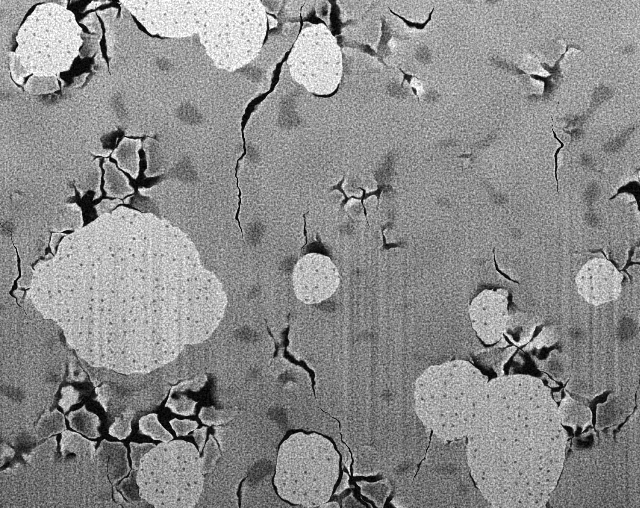
A WebGL 2 fragment shader for this texture:

```glsl
#version 300 es
precision highp float;

uniform vec2 u_resolution;
out vec4 fragColor;

// Tones run from the bottom to the top of the canvas
const vec2 MATRIX_TONE = vec2(0.42, 0.65);
const vec2 PARTICLE_TONE = vec2(0.59, 0.90);
const float VOID_TONE = 0.05;
const float RIM_GAIN = 0.27;
const float LARGE_CELL = 0.60;
const float MEDIUM_CELL = 0.27;
const float CHUNK_CELL = 0.062;
const float PIT_CELL = 0.021;
const float DEBRIS_BIAS = 0.13;
const float STREAK_GAIN = 0.13;
const float GRAIN_GAIN = 0.21;
const float GRAIN_FREQ = 213.7;

vec2 hash2(vec2 p) {
  vec3 a = fract(p.xyx * vec3(0.1031, 0.1030, 0.0973));
  a += dot(a, a.yzx + 33.33);
  return fract((a.xx + a.yz) * a.zy);
}

float corner(vec2 cell, vec2 f, vec2 o) {
  return dot(hash2(cell + o) * 2.0 - 1.0, f - o);
}

float gradientNoise(vec2 p) {
  vec2 i = floor(p), f = fract(p);
  vec2 u = f * f * f * (f * (f * 6.0 - 15.0) + 10.0);
  float low = mix(corner(i, f, vec2(0)), corner(i, f, vec2(1, 0)), u.x);
  float high = mix(corner(i, f, vec2(0, 1)), corner(i, f, vec2(1)), u.x);
  return 1.4 * mix(low, high, u.y);
}

float fbm(vec2 p) {
  float sum = 0.0, gain = 0.6;
  for (int i = 0; i < 4; i++) {
    sum += gain * gradientNoise(p);
    p = mat2(1.6, 1.2, -1.2, 1.6) * p + 17.3;
    gain *= 0.5;
  }
  return sum;
}

// Signed distance to scattered, slightly upright ellipses
float particles(vec2 p, float cell, vec2 radii, float chance, float seed) {
  vec2 base = floor(p / cell);
  float d = 1.0;
  for (int y = -1; y <= 1; y++)
    for (int x = -1; x <= 1; x++) {
      vec2 id = base + vec2(x, y);
      vec2 h = hash2(id + seed), k = hash2(id + seed + 57.0);
      if (k.x > chance) continue;
      vec2 stretch = vec2(mix(0.8, 1.05, h.y), mix(0.95, 1.25, h.x));
      vec2 offset = (p - (id + 0.2 + 0.6 * h) * cell) / stretch;
      d = min(d, length(offset) - cell * mix(radii.x, radii.y, k.y));
    }
  return d;
}

// Gap between the two nearest cells in x, tone of the nearest in y
vec2 chunks(vec2 p) {
  vec2 base = floor(p);
  float near = 9.0, second = 9.0, tone = 0.0;
  for (int y = -1; y <= 1; y++)
    for (int x = -1; x <= 1; x++) {
      vec2 id = base + vec2(x, y);
      float d = length(id + hash2(id + 91.0) - p);
      if (d < near) tone = hash2(id + 23.0).x;
      second = min(second, max(near, d));
      near = min(near, d);
    }
  return vec2(second - near, tone);
}

void main() {
  vec2 p = gl_FragCoord.xy / u_resolution.y;
  float px = 1.0 / u_resolution.y;
  float fine = gradientNoise(p * 62.0);
  vec2 warp = vec2(fbm(p * 13.0), fbm(p * 13.0 + 40.0));

  // Particle outlines
  vec2 q = p + 0.017 * warp + 0.004 * fine;
  float d = min(particles(q, LARGE_CELL, vec2(0.20, 0.29), 0.8, 12.0),
                particles(q, MEDIUM_CELL, vec2(0.16, 0.29), 0.62, 5.0));

  // Mottled matrix with dark smudges
  float matrixTone = mix(MATRIX_TONE.x, MATRIX_TONE.y, p.y);
  float shade = matrixTone + 0.08 * fbm(p * 8.0);
  shade -= 0.16 * smoothstep(0.25, 0.55, gradientNoise(p * vec2(15.0, 19.0) + 7.0));

  // Broken chunks with pale rims, gathered around the particles
  float field = fbm(p * 3.4 + 31.0) + 0.20 * exp(-max(d, 0.0) / 0.03);
  float debris = smoothstep(0.0, 0.16, field - DEBRIS_BIAS);
  vec2 chunk = chunks((p + 0.026 * warp) / CHUNK_CELL);
  float gap = 0.03 + 0.32 * max(gradientNoise(p * 9.0 + 3.0) + 0.1, 0.0);
  float edge = chunk.x + 0.13 * fine - gap;
  float rim = smoothstep(0.0, 0.08, edge) * (1.0 - smoothstep(0.1, 0.32, edge));
  shade += debris * (mix(-0.20, 0.10, chunk.y) + RIM_GAIN * rim + 0.15 * fbm(p * 38.0));
  float dark = debris * (1.0 - smoothstep(-0.04, 0.07, edge));
  float hollow = fbm(p * 11.0 + 60.0) + 0.12 * fine;
  dark = max(dark, debris * smoothstep(0.24, 0.33, hollow));

  // Long, mostly upright cracks
  vec2 bent = p + 0.035 * warp;
  float line = abs(gradientNoise(bent * vec2(4.2, 1.7) + 9.0)) + 0.008 * fine;
  float width = 0.055 * (gradientNoise(p * 5.0 + 80.0) - 0.04);
  float crackRim = smoothstep(0.0, 0.012, width) * (1.0 - smoothstep(0.01, 0.035, line - width));
  shade += 0.16 * crackRim;
  dark = max(dark, 1.0 - smoothstep(-0.006, 0.007, line - max(width, -0.01)));

  // Shadow gaps beside particles
  float shadow = 0.012 * (gradientNoise(p * 10.0 + 21.0) * 2.2 - 0.3);
  dark = max(dark, smoothstep(-0.002, 0.002, shadow - d));
  shade = mix(shade, VOID_TONE, clamp(dark, 0.0, 1.0));

  // Pale particle faces with tiny pits
  vec2 pitId = floor(p / PIT_CELL);
  vec2 pitCentre = (pitId + 0.2 + 0.6 * hash2(pitId)) * PIT_CELL;
  float pit = 1.0 - smoothstep(0.0012, 0.0012 + 1.5 * px, length(p - pitCentre));
  pit *= step(0.45, hash2(pitId + 11.0).x);
  float face = mix(PARTICLE_TONE.x, PARTICLE_TONE.y, p.y);
  face += 0.03 * fbm(p * 20.0) + 0.06 * smoothstep(-0.012, 0.0, d) - 0.3 * pit;
  shade = mix(shade, face, 1.0 - smoothstep(-px, px, d));

  // Vertical streaks, stronger low down, then sensor grain
  float streak = gradientNoise(vec2(p.x * 117.0, p.y * 1.6));
  streak *= 0.4 + 0.6 * smoothstep(-0.2, 0.4, gradientNoise(p * vec2(5.0, 1.0)));
  shade += STREAK_GAIN * streak * (1.0 - 0.75 * smoothstep(0.4, 0.75, p.y)) * smoothstep(0.05, 0.4, shade);
  float grain = gradientNoise(p * GRAIN_FREQ) + gradientNoise(p.yx * GRAIN_FREQ * 1.57 + 5.0);
  shade += GRAIN_GAIN * grain * mix(0.3, 1.0, smoothstep(0.0, 0.45, shade));
  fragColor = vec4(vec3(clamp(shade, 0.0, 1.0)), 1.0);
}
```
